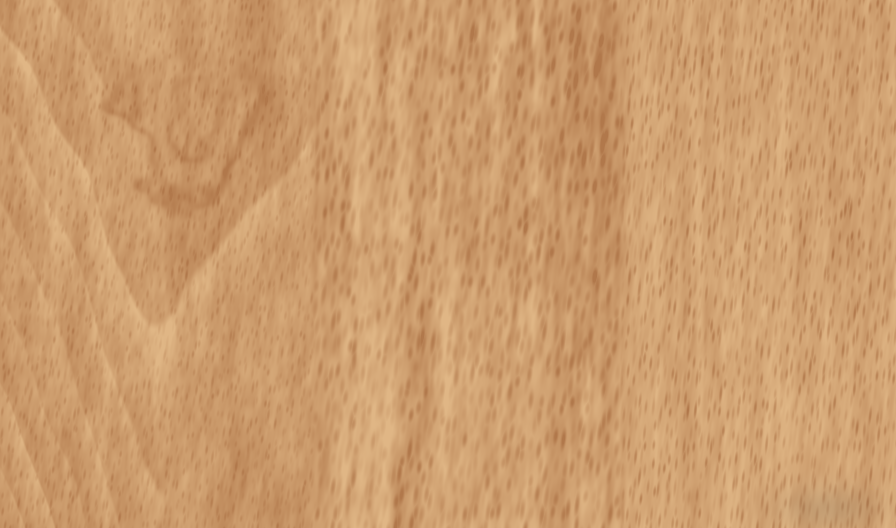
Give the GLSL for this texture, as a Shadertoy shader.

```glsl
// Three beech boards side by side: a knotted cathedral grain on the left,
// coarse striped grain in the middle and fine straight grain on the right.
// Stretched noise makes the stripes; jittered soft ellipses make the pores.

const vec3 DARK_WOOD = vec3(0.735, 0.525, 0.345);
const vec3 LIGHT_WOOD = vec3(0.853, 0.682, 0.492);
const vec3 SMUDGE_GREY = vec3(0.62, 0.51, 0.38);
const float LEFT_SEAM = 0.593;      // board edges, in canvas heights
const float RIGHT_SEAM = 1.18;
const float SEAM_BLUR = 0.012;
const vec2 ARCH_TIP = vec2(0.30, 0.40);
const vec2 KNOT = vec2(0.365, 0.79);
const float RING_RATE = 3.3;
const float FIBRE_LEAN = 0.13;
const vec2 SMUDGE = vec2(1.57, 0.035);

float hash(vec2 p) {
    return fract(sin(dot(p, vec2(127.1, 311.7))) * 43758.5453);
}

float noise(vec2 p) {
    vec2 i = floor(p), f = fract(p);
    f = f * f * (3.0 - 2.0 * f);
    return mix(mix(hash(i), hash(i + vec2(1, 0)), f.x),
               mix(hash(i + vec2(0, 1)), hash(i + vec2(1, 1)), f.x), f.y);
}

// Signed noise stretched along the board
float stripes(vec2 p, vec2 rate) {
    float n = noise(p * rate) + 0.6 * noise(p * rate * 2.1 + 17.0);
    return n / 0.8 - 1.0;
}

// Short leaning fibres
float fibres(vec2 p, vec2 rate) {
    return stripes(p - vec2(FIBRE_LEAN * p.y, 0.0), rate);
}

// Short leaning pores, one per jittered cell in staggered columns
float pores(vec2 p, vec2 cell, vec2 halfSize, float lean) {
    float ink = 0.0;
    float column = floor(p.x / cell.x);
    for (int i = -1; i <= 1; i++) {
        float c = column + float(i);
        float shift = hash(vec2(c, 7.0)) * cell.y;
        float row = floor((p.y + shift) / cell.y);
        for (int j = -1; j <= 1; j++) {
            vec2 id = vec2(c, row + float(j));
            vec2 jitter = vec2(hash(id + 3.1), hash(id + 8.7)) - 0.5;
            vec2 d = p + vec2(0.0, shift) - (id + 0.5 + 0.8 * jitter) * cell;
            d.x -= lean * d.y;
            d /= halfSize * vec2(1.0, 0.6 + 0.6 * hash(id + 5.3));
            float strength = 0.25 + 0.75 * hash(id + 1.9);
            ink = max(ink, strength * (1.0 - smoothstep(0.1, 1.0, length(d))));
        }
    }
    return ink;
}

// Nested arches around a knot
float leftBoard(vec2 p) {
    vec2 warp = vec2(noise(p * vec2(9, 4)), noise(p * vec2(14, 9) + 40.0)) - 0.5;
    vec2 q = p + warp * vec2(0.05, 0.05);
    float dx = q.x - ARCH_TIP.x;
    float rightArm = smoothstep(-0.03, 0.03, dx);
    float slope = mix(mix(4.6, 1.9, p.y), mix(1.8, 0.8, p.y) + 1.6 * dx, rightArm);
    float arch = q.y - ARCH_TIP.y - slope * (sqrt(dx * dx + 0.0009) - 0.03);

    // Each ring brightens slowly, then drops sharply; its weight varies
    float ringId = floor(arch * RING_RATE);
    float s = fract(arch * RING_RATE);
    float weight = mix(0.45 + 0.5 * hash(vec2(ringId, 4.0)), 0.2, rightArm);
    weight = ringId == -1.0 ? 1.0 : weight;
    float fade = 0.5 + 0.6 * noise(p * vec2(6, 4) + 11.0);
    float ring = 0.95 * weight * fade * s * s * (1.0 - smoothstep(0.9, 1.0, s));

    // Knot: a dark loop, open at the top, with a ragged heart
    vec2 k = (p - KNOT) * vec2(1.0, 0.86);
    float r = length(k) + 0.10 * (noise(p * 11.0) - 0.5)
            + 0.035 * (noise(p * 34.0) - 0.5);
    float loop = exp(-pow((r - 0.12) / 0.015, 2.0))
               * (1.0 - smoothstep(-0.02, 0.12, k.y));
    float heart = exp(-pow((r - 0.04) / 0.016, 2.0)) * noise(p * 25.0 + 9.0);
    float outside = smoothstep(0.10, 0.18, r);

    float tone = 0.49 + outside * (ring - 0.03);
    tone += 0.34 * stripes(q, vec2(20, 3)) + 0.36 * fibres(p, vec2(100, 24));
    tone -= 0.5 * loop + 0.75 * heart;
    return tone - 0.5 * pores(p, vec2(0.011, 0.03), vec2(0.004, 0.015), FIBRE_LEAN);
}

// Narrow wavy stripes with heavy pores gathered in the dark ones
float middleBoard(vec2 p) {
    float wave = noise(p * vec2(30, 17)) - 0.5;
    vec2 q = p + vec2(0.016 * wave - 0.02 * p.y, 0.0);
    float band = stripes(q, vec2(40, 1.5));
    float tone = 0.76 + 0.58 * band + 0.45 * fibres(p, vec2(75, 17));
    tone += 0.25 * (noise(p * vec2(9, 1) + 5.0) - 0.5);
    tone -= 0.30 * smoothstep(0.95, RIGHT_SEAM, p.x);
    tone -= 0.16 * (1.0 - smoothstep(LEFT_SEAM, 0.72, p.x));
    float ink = pores(p, vec2(0.0145, 0.044), vec2(0.007, 0.027), FIBRE_LEAN);
    return tone - (0.72 - 0.3 * band) * ink;
}

// Pale even wood with narrow sharp pores
float rightBoard(vec2 p) {
    vec2 q = p + vec2(0.02 * p.y + 0.006 * noise(p * vec2(30, 14)), 0.0);
    float tone = 0.80 + 0.34 * stripes(q, vec2(32, 0.9));
    tone += 0.36 * fibres(p, vec2(105, 17));
    float streak = exp(-pow((q.x - 1.335) / 0.008, 2.0));
    tone += 0.22 * streak;
    return tone - 0.85 * pores(p, vec2(0.0115, 0.042), vec2(0.0042, 0.022), 0.10);
}

void mainImage(out vec4 fragColor, in vec2 fragCoord) {
    vec2 p = fragCoord / iResolution.y;
    float tone = mix(leftBoard(p), middleBoard(p),
                     smoothstep(-SEAM_BLUR, SEAM_BLUR, p.x - LEFT_SEAM));
    tone = mix(tone, rightBoard(p),
               smoothstep(-SEAM_BLUR, SEAM_BLUR, p.x - RIGHT_SEAM));
    vec3 color = mix(DARK_WOOD, LIGHT_WOOD, clamp(tone, -0.35, 1.2));

    // Faint grey smudge near the lower right corner
    vec2 s = (p - SMUDGE) * vec2(11, 24);
    color = mix(color, SMUDGE_GREY, 0.35 * exp(-dot(s, s)));
    fragColor = vec4(color, 1.0);
}
```
